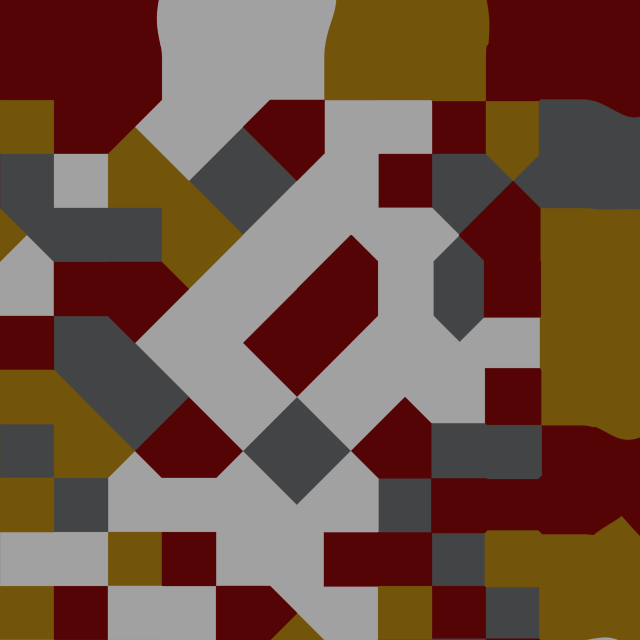
Reproduce this pattern procedurally as a three.js fragment shader.

```glsl
varying vec2 vUv;

const float CELLS = 11.85;       // lattice cells across the canvas
const float EDGE = 0.0011;       // half width of a smoothed edge
const float MERGE_FROM = 10.0;   // rows and columns from here form larger blocks

const vec3 RED = vec3(0.335, 0.016, 0.018);
const vec3 SILVER = vec3(0.630, 0.630, 0.630);
const vec3 OCHRE = vec3(0.447, 0.329, 0.040);
const vec3 SLATE = vec3(0.263, 0.267, 0.271);

float hash(vec2 p) {
  vec3 q = fract(vec3(p.xyx) * 0.1031);
  q += dot(q, q.yzx + 33.33);
  return fract((q.x + q.y) * q.z);
}

vec2 gradient(vec2 node) {
  float angle = 6.2832 * hash(node + 71.0);
  return vec2(cos(angle), sin(angle));
}

float gradientNoise(vec2 p) {
  vec2 i = floor(p);
  vec2 f = p - i;
  vec2 u = f * f * f * (f * (f * 6.0 - 15.0) + 10.0);
  vec2 e = vec2(1.0, 0.0);
  float low = mix(dot(gradient(i), f), dot(gradient(i + e), f - e), u.x);
  float high = mix(dot(gradient(i + e.yx), f - e.yx),
                   dot(gradient(i + 1.0), f - 1.0), u.x);
  return mix(low, high, u.y);
}

// Half of the lattice is a fixed checkerboard, which alone gives diamonds;
// the other half fills in mostly near the border and turns them into squares.
bool hasSite(vec2 cell) {
  if (mod(cell.x + cell.y, 2.0) < 0.5) return true;
  vec2 fromCentre = abs((cell + 0.5) / CELLS - vec2(0.42, 0.5));
  float border = smoothstep(0.22, 0.4, max(fromCentre.x, fromCentre.y));
  float density = mix(0.17, 0.95, border) + 0.5 * gradientNoise(cell * 0.31);
  return hash(cell + 19.0) < density;
}

// Small site weights shift edges without turning them and bevel the corners.
float siteWeight(vec2 cell) {
  float amount = mix(0.015, 0.11, smoothstep(0.3, 0.85, cell.x / CELLS));
  return amount * (hash(cell + 43.0) - 0.5);
}

vec2 blockId(vec2 cell) {
  if (cell.y >= MERGE_FROM) return vec2(floor(cell.x / 3.0), 40.0);
  if (cell.x >= MERGE_FROM) return vec2(40.0, floor(cell.y / 2.0));
  return cell;
}

vec3 siteColour(vec2 cell) {
  vec2 id = blockId(cell);
  float pick = fract(dot(id, vec2(0.7549, 0.5698)) + 0.5 * hash(id + 7.0));
  if (pick < 0.33) return RED;
  if (pick < 0.52) return OCHRE;
  if (pick < 0.83) return SILVER;
  return SLATE;
}

// Bends the edges close to the right and upper sides.
vec2 bendBorder(vec2 p, vec2 uv) {
  float right = smoothstep(0.91, 1.0, uv.x);
  float upper = smoothstep(0.91, 1.0, uv.y);
  float sway = gradientNoise(p * 0.37 + 5.3);
  return p + sway * vec2(0.5 * upper, 1.1 * right);
}

// Voronoi cells of the sites, blended across the nearest edge.
vec3 mosaic(vec2 p, float softness) {
  vec2 home = floor(p);
  vec2 first = home;
  vec2 second = home;
  float firstDist = 1e3;
  float secondDist = 1e3;
  for (int y = -2; y <= 2; y++) {
    for (int x = -2; x <= 2; x++) {
      vec2 cell = home + vec2(float(x), float(y));
      if (!hasSite(cell)) continue;
      vec2 toSite = cell + 0.5 - p;
      float d = dot(toSite, toSite) + siteWeight(cell);
      if (d < firstDist) {
        secondDist = firstDist;
        second = first;
        firstDist = d;
        first = cell;
      } else if (d < secondDist) {
        secondDist = d;
        second = cell;
      }
    }
  }
  float edge = (secondDist - firstDist) / (2.0 * max(distance(first, second), 0.5));
  float cover = smoothstep(-softness, softness, edge);
  return mix(siteColour(second), siteColour(first), cover);
}

void main() {
  vec2 p = bendBorder(vUv * CELLS, vUv);
  gl_FragColor = vec4(mosaic(p, EDGE * CELLS), 1.0);
}
```
